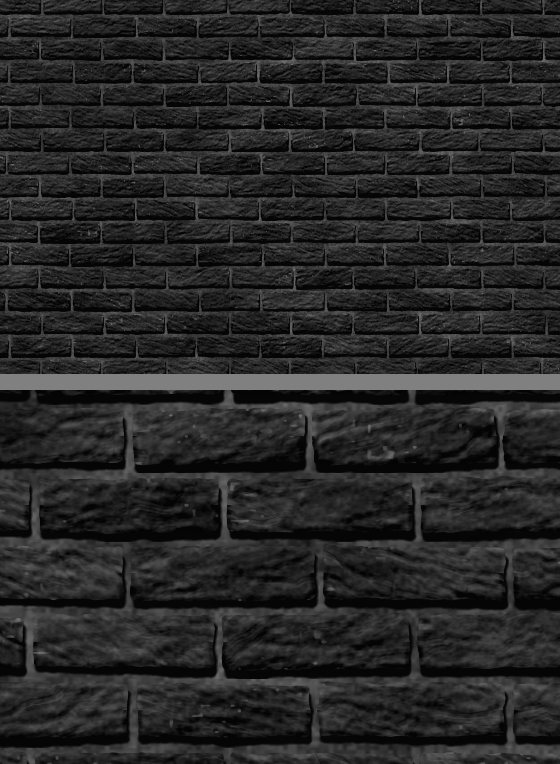
Top, the full canvas; bottom, a detail of the centre.
Give the GLSL for this texture, as a WebGL 1 fragment shader.

```glsl
precision highp float;

uniform vec2 u_resolution;

float hash(vec2 p) {
  vec3 h = fract(p.xyx * 0.1031);
  h += dot(h, h.yzx + 33.33);
  return fract((h.x + h.y) * h.z);
}

float noise(vec2 p) {
  vec2 i = floor(p);
  vec2 f = fract(p);
  f = f * f * (3.0 - 2.0 * f);
  return mix(mix(hash(i), hash(i + vec2(1.0, 0.0)), f.x),
             mix(hash(i + vec2(0.0, 1.0)), hash(i + 1.0), f.x), f.y);
}

float fbm(vec2 p) {
  float sum = 0.0;
  float weight = 0.5;
  for (int i = 0; i < 4; i++) {
    sum += weight * noise(p);
    p = p * 2.03 + 17.3;
    weight *= 0.5;
  }
  return sum / 0.9375;
}

// Position of a vertical joint, shifted a little per brick
float jointAt(float column, float row) {
  return column + 0.08 * hash(vec2(column + 31.0, row + 7.0));
}

float roundedBox(vec2 p, vec2 halfSize, float radius) {
  vec2 d = abs(p) - halfSize + radius;
  return length(max(d, 0.0)) + min(max(d.x, d.y), 0.0) - radius;
}

// Height of the hand-pressed clay: grain plus slanted folds
float clayHeight(vec2 p, float tilt) {
  p.y += tilt * p.x;
  float warp = fbm(p * vec2(1.3, 2.2));
  float fold = abs(fbm(p * vec2(1.2, 4.0) + 1.8 * warp) - 0.5);
  return 0.6 * fbm(p * vec2(4.5, 9.0)) + 1.8 * min(fold, 0.12);
}

void main() {
  vec2 uv = gl_FragCoord.xy / u_resolution;
  float pixel = 16.36 / u_resolution.y;

  // Running bond, with rows counted downward
  vec2 wall = vec2(uv.x * 8.88, (1.0 - uv.y) * 16.36 + 0.33);
  float row = floor(wall.y);
  float x = wall.x - 0.09 - 0.5 * (1.0 - mod(row, 2.0));
  float column = floor(x);
  column -= 1.0 - step(jointAt(column, row), x);
  float left = jointAt(column, row);
  float right = jointAt(column + 1.0, row);
  vec2 brickId = vec2(column + 20.0, row + 3.0);
  float variety = hash(brickId);
  float lean = hash(brickId + 41.0) - 0.5;

  // Brick outline, in units of one row height
  const float ASPECT = 2.76;
  vec2 local = vec2((x - 0.5 * (left + right)) * ASPECT, fract(wall.y) - 0.455);
  vec2 grainPos = wall * vec2(ASPECT, 1.0);
  vec2 halfSize = vec2(0.5 * (right - left) * ASPECT - 0.065, 0.385 + 0.03 * lean);
  vec2 bent = local + vec2(0.0, 0.03 * lean * local.x + 0.03 * (variety - 0.5));
  float ragged = 0.08 * (fbm(grainPos * 4.0) - 0.5);
  float outline = roundedBox(bent, halfSize, 0.07) + ragged;
  float brickMask = 1.0 - smoothstep(-0.6 * pixel, 0.6 * pixel, outline);

  // Mortar, palest in the upright joints
  float upright = smoothstep(-0.03, 0.04, abs(local.x) - halfSize.x);
  float patches = fbm(grainPos * vec2(0.8, 1.7) + 60.0);
  float mortar = 0.22 + 0.05 * upright + 0.3 * (patches - 0.48)
               + 0.12 * (noise(grainPos * 15.0) - 0.5);

  // Shadow thrown below and slightly right of each brick
  float reach = 0.11 + 0.07 * (noise(grainPos * 0.7 + 25.0) - 0.5);
  float shadowEdge = roundedBox(bent - vec2(0.03, reach), halfSize, 0.07) + ragged;
  float shadow = 1.0 - smoothstep(-0.015, 0.035, shadowEdge);
  mortar = mix(mortar, 0.02, shadow);

  // Clay face lit from above
  vec2 facePos = local + 20.0 + 12.0 * vec2(variety, lean);
  vec2 stepDown = vec2(0.012, 0.04);
  float tilt = 0.6 * lean;
  float slope = clayHeight(facePos + stepDown, tilt) - clayHeight(facePos - stepDown, tilt);
  float clay = 0.135 + 0.06 * (variety - 0.4) + 0.34 * slope;
  clay += 0.17 * (fbm(grainPos * vec2(1.1, 1.9)) - 0.5);
  clay += 0.06 * (noise(grainPos * 19.0) - 0.5);

  // Worn upper edge, darkened lower edge, chalky specks
  float rim = smoothstep(-0.10, -0.02, outline);
  clay += rim * (local.y < 0.0 ? 0.13 * patches : -0.09);
  float specks = smoothstep(0.82, 0.95, noise(grainPos * vec2(9.0, 13.0) + 80.0));
  clay += 0.18 * specks * smoothstep(0.5, 0.68, patches);

  // Uneven soot over the whole wall
  float soot = 1.0 + 0.5 * (fbm(grainPos * 0.22 + 5.0) - 0.5);
  float tone = soot * mix(mortar, clay, brickMask);
  gl_FragColor = vec4(vec3(clamp(tone, 0.015, 0.42)), 1.0);
}
```
